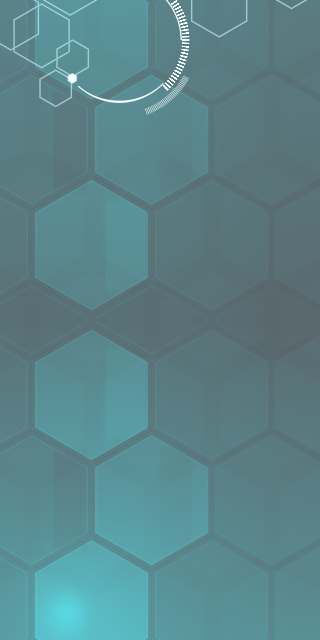
Write a Shadertoy shader that draws this background.

```glsl
// Teal panel of mirrored translucent hexagons with a corner glow and a dial of fine white linework.
#define PITCH vec2(0.375, 0.658)
#define ORIGIN vec2(0.286, 0.234)
#define APOTHEM 0.177
#define GLOW_POS vec2(0.208, 0.086)
#define DIAL_POS vec2(0.373, 0.125)
#define DIAL_RADIUS 0.193
#define LINE_HALF 0.0012
#define LINE_COLOR vec3(0.74, 0.94, 0.95)

// Signed distance to a hexagon with vertical sides
float hexDist(vec2 p, float apothem) {
    p = abs(p);
    return max(p.x, dot(p, vec2(0.5, 0.866))) - apothem;
}

float fillMask(float dist, float px) {
    return 1.0 - smoothstep(-px, px, dist);
}

float lineMask(float dist, float halfWidth, float px) {
    return 1.0 - smoothstep(halfWidth - 0.5 * px, halfWidth + px, abs(dist));
}

float band(float x, float lo, float hi, float soft) {
    return smoothstep(lo - soft, lo + soft, x) - smoothstep(hi - soft, hi + soft, x);
}

// Centre of the nearest cell in a staggered lattice
vec2 cellCenter(vec2 p, vec2 origin) {
    vec2 g = (p - origin) / PITCH;
    vec2 a = origin + PITCH * round(g);
    vec2 b = origin + PITCH * (round(g - 0.5) + 0.5);
    return hexDist(p - a, 0.0) < hexDist(p - b, 0.0) ? a : b;
}

// Brightness of the mirrored hexagon field
float hexField(vec2 uv, float px) {
    float lower = smoothstep(1.05, 0.95, uv.y);
    vec2 p = vec2(uv.x, abs(uv.y - 1.0));
    float tone = 0.43 + p.y * mix(0.06, 0.125, lower);
    tone -= 0.03 * smoothstep(0.4, 1.0, uv.x);

    // Main cells, strongest left of the middle
    vec2 center = cellCenter(p, ORIGIN);
    float dist = hexDist(p - center, APOTHEM);
    float inside = fillMask(dist, px);
    float side = (center.x - 0.36) / 0.17;
    float fade = smoothstep(-0.1, 0.2, center.y);
    float strength = (0.015 + 0.08 * exp(-side * side)) * fade;
    strength *= 1.0 + 0.6 * lower * p.y;
    tone += inside * strength * (1.0 + 0.7 * (p.y - center.y));
    tone -= 0.014 * smoothstep(-0.005, 0.012, dist);

    // Vertical glass strips inside the cells
    float firstRow = band(p.y, 0.09, 0.37, 0.02);
    float secondRow = band(p.y, 0.40, 0.72, 0.02);
    tone += inside * firstRow * 0.03 * band(p.x, 0.33, 0.456, px);
    tone -= inside * secondRow * 0.022 * band(p.x, 0.167, 0.273, px);
    tone -= inside * secondRow * 0.018 * band(p.x, 0.50, 0.60, 0.012);

    // Offset ghost cells and thin outlines
    vec2 shifted = p - vec2(0.19, 0.06);
    float ghost = hexDist(shifted - cellCenter(shifted, ORIGIN), 0.16);
    tone += 0.010 * fillMask(ghost, 2.0 * px);
    float lineFade = 1.0 - 0.7 * smoothstep(0.3, 0.9, uv.x);
    tone += 0.04 * lineFade * lineMask(dist + 0.003, LINE_HALF, px);
    tone += 0.025 * lineFade * lineMask(dist - 0.007, LINE_HALF, px);
    return tone;
}

// White dial: arcs and two tick scales
float dial(vec2 p, float px) {
    float r = length(p);
    float angle = atan(p.y, p.x);
    float thinArc = lineMask(r - DIAL_RADIUS, LINE_HALF, px) * band(angle, 0.0, 0.95, 0.01);
    float swell = 0.0007 + 0.002 * exp(-pow((angle + 1.57) / 0.5, 2.0));
    float lowArc = lineMask(r - DIAL_RADIUS, swell, px) * band(angle, -2.30, -0.78, 0.01);
    float coarse = smoothstep(0.2, 0.3, abs(fract(angle / 0.05) - 0.5));
    coarse *= band(r, 0.196, 0.219, 0.5 * px) * band(angle, -0.83, 0.62, 0.01);
    float fine = 0.35 + 0.25 * cos(angle * 280.0);
    fine *= band(r, 0.229, 0.249, 0.5 * px) * band(angle, -1.22, -0.50, 0.01);
    return max(max(thinArc, lowArc), max(coarse, fine));
}

void mainImage(out vec4 fragColor, in vec2 fragCoord) {
    vec2 uv = fragCoord / iResolution.x;
    float px = 1.0 / iResolution.x;

    // Background tone and corner glow
    float tone = hexField(uv, px);
    vec2 fromGlow = uv - GLOW_POS;
    float r2 = dot(fromGlow, fromGlow);
    tone += 0.10 * exp(-r2 / 0.004) + 0.06 * exp(-r2 / 0.05);
    vec3 color = vec3(0.35, tone, tone * 1.045);

    // Outline hexagons: x, depth below the top edge, apothem
    vec3 outlines[7] = vec3[7](
        vec3(0.130, 0.112, 0.086), vec3(0.227, 0.182, 0.049),
        vec3(0.174, 0.276, 0.049), vec3(0.685, 0.016, 0.086),
        vec3(0.911, -0.052, 0.068), vec3(0.034, 0.057, 0.086),
        vec3(0.219, -0.052, 0.086));
    vec2 top = vec2(uv.x, 2.0 - uv.y);
    float ink = 0.0;
    for (int i = 0; i < 7; i++) {
        float d = hexDist(top - outlines[i].xy, outlines[i].z);
        ink = max(ink, 0.75 * lineMask(d, LINE_HALF, px));
    }
    color = mix(color, LINE_COLOR, ink);

    // Dial and solid marker
    float white = dial((top - DIAL_POS) * vec2(1.0, -1.0), px);
    white = max(white, fillMask(hexDist(top - vec2(0.226, 0.245), 0.014), px));
    color = mix(color, vec3(0.96, 1.0, 1.0), white);
    fragColor = vec4(color, 1.0);
}
```
